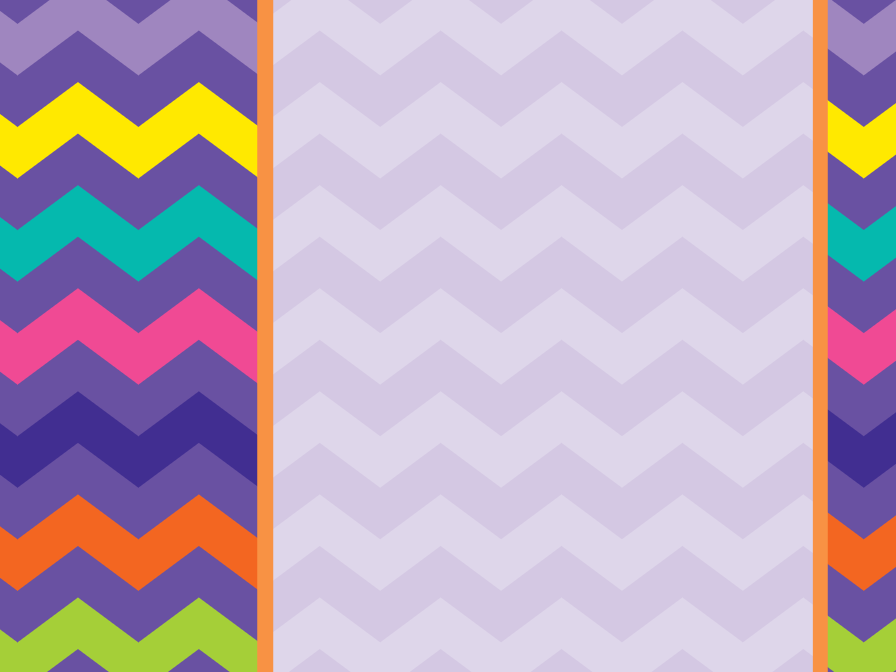
Write a Shadertoy shader that draws this background.

```glsl
// Rows of coloured chevrons on purple, with a pale panel framed by two
// orange bars. A triangle wave bends the rows, fract repeats them, and
// the panel reuses the same chevrons in two soft lilac tones.

const vec3 PURPLE      = vec3(0.412, 0.318, 0.635);
const vec3 LILAC       = vec3(0.624, 0.525, 0.749);
const vec3 YELLOW      = vec3(1.000, 0.914, 0.000);
const vec3 TEAL        = vec3(0.020, 0.725, 0.682);
const vec3 PINK        = vec3(0.941, 0.290, 0.580);
const vec3 INDIGO      = vec3(0.255, 0.180, 0.570);
const vec3 ORANGE      = vec3(0.953, 0.400, 0.130);
const vec3 LIME        = vec3(0.647, 0.812, 0.220);
const vec3 BAR         = vec3(0.973, 0.573, 0.265);
const vec3 PANEL_DARK  = vec3(0.831, 0.784, 0.890);
const vec3 PANEL_LIGHT = vec3(0.871, 0.839, 0.918);

// Lengths in canvas heights; rows are measured down from the top.
const float ROW_PERIOD  = 0.1534;
const float FIRST_CREST = -0.0313;
const float WAVE_PERIOD = 0.1799;
const float CREST_X     = 0.1160;
const float WAVE_DEPTH  = 0.0668;
const vec2  FRAME_SPAN  = vec2(0.3828, 1.2318);
const vec2  PANEL_SPAN  = vec2(0.4066, 1.2096);

// Coverage of the inside of a shape from its signed distance.
float coverage(float dist, float pixel) {
    return clamp(0.5 - dist / pixel, 0.0, 1.0);
}

// Signed distance to a vertical strip.
float stripDistance(float x, vec2 span) {
    return max(span.x - x, x - span.y);
}

// Triangle wave: 0 at each crest, depth at each trough.
float zigzag(float x, float period, float depth) {
    float phase = fract(x / period);
    return depth * (1.0 - abs(2.0 * phase - 1.0));
}

// Colour of a row, counted from the top.
vec3 rowColour(int row) {
    vec3 palette[7] = vec3[7](LILAC, YELLOW, TEAL, PINK, INDIGO, ORANGE, LIME);
    return palette[clamp(row, 0, 6)];
}

void mainImage(out vec4 fragColor, in vec2 fragCoord) {
    // A 4:3 frame stretched over the canvas, y pointing down.
    vec2 p = fragCoord / iResolution.xy;
    p = vec2(p.x * 4.0 / 3.0, 1.0 - p.y);
    vec2 pixel = vec2(4.0 / 3.0, 1.0) / iResolution.xy;

    // Repeated chevron rows, each half a period thick.
    float bend = zigzag(p.x - CREST_X, WAVE_PERIOD, WAVE_DEPTH);
    float rows = (p.y - FIRST_CREST - bend) / ROW_PERIOD + 0.25;
    float slope = 2.0 * WAVE_DEPTH / WAVE_PERIOD;
    float rowDist = (abs(fract(rows) - 0.5) - 0.25) * ROW_PERIOD;
    float chevron = coverage(rowDist / length(vec2(1.0, slope)), pixel.y);

    // Bright rows, then the bars, then the pale panel.
    vec3 colour = mix(PURPLE, rowColour(int(floor(rows))), chevron);
    vec3 panel = mix(PANEL_DARK, PANEL_LIGHT, chevron);
    colour = mix(colour, BAR, coverage(stripDistance(p.x, FRAME_SPAN), pixel.x));
    colour = mix(colour, panel, coverage(stripDistance(p.x, PANEL_SPAN), pixel.x));

    fragColor = vec4(colour, 1.0);
}
```
